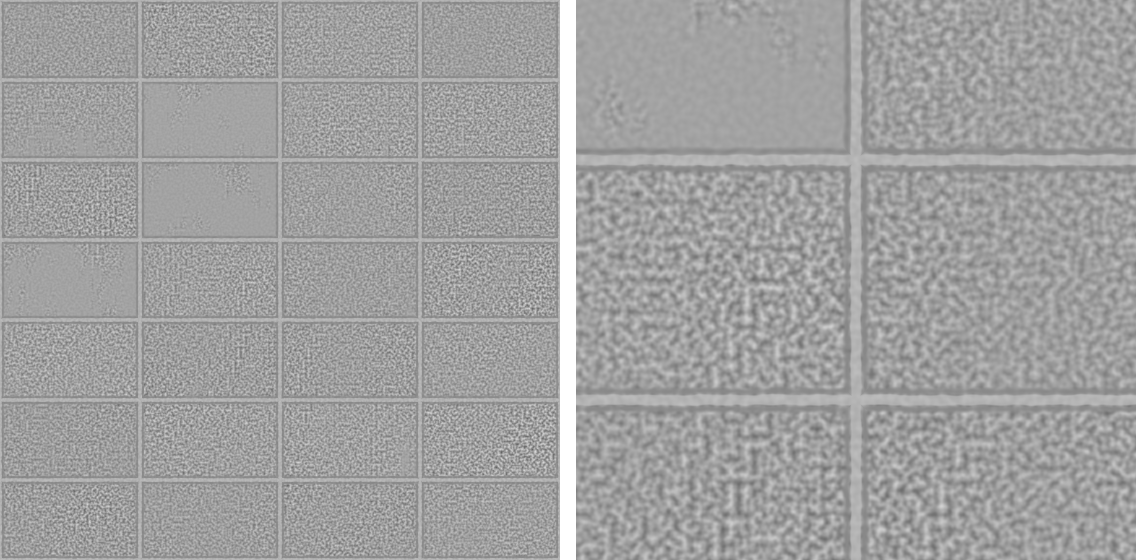
Left: the whole. Right: its middle third, enlarged.
Give the GLSL for this texture map, as a Shadertoy shader.

```glsl
// Grey rectangular tiles with pale grout, dark recessed edges and worn speckled faces.

const vec2  TILE_COUNT    = vec2(4.0, 7.0);  // repeats across and down
const float GROUT_HALF    = 0.0030;          // half width of the pale joint
const float GROOVE_CENTRE = 0.0052;          // distance of the dark edge from the joint axis
const float GROOVE_HALF   = 0.0026;
const float EDGE_WOBBLE   = 0.0009;
const float EDGE_FREQ     = 110.0;
const float GRAIN_FREQ    = 215.0;
const float GRAIN_GAIN    = 0.28;
const float GROUT_GRAIN   = 0.06;
const float WORN_GRAIN    = 0.20;            // grain left inside worn patches
const float WORN_TILES    = 0.74;            // tiles hashed above this are worn
const vec2  STREAK_FREQ   = vec2(95.0, 24.0);
const vec3  FACE_COLOR    = vec3(0.622);
const vec3  GROUT_COLOR   = vec3(0.705);
const vec3  GROOVE_COLOR  = vec3(0.535);
const float TAU           = 6.2831853;

float hash(vec2 p) {
    return fract(sin(dot(p, vec2(127.1, 311.7))) * 43758.5453);
}

// Dot product of a lattice point's random direction with the offset from it
float slope(vec2 corner, vec2 offset) {
    float angle = TAU * hash(corner);
    return dot(vec2(cos(angle), sin(angle)), offset);
}

// Signed gradient noise, centred on zero
float noise(vec2 p) {
    vec2 i = floor(p);
    vec2 f = fract(p);
    vec2 w = f * f * f * (f * (f * 6.0 - 15.0) + 10.0);
    vec2 e = vec2(1.0, 0.0);
    float low  = mix(slope(i, f), slope(i + e, f - e), w.x);
    float high = mix(slope(i + e.yx, f - e.yx), slope(i + 1.0, f - 1.0), w.x);
    return mix(low, high, w.y);
}

// Amount of worn, smoothed surface: ragged patches gathering low on a few tiles
float wearMask(vec2 uv, vec2 tile, vec2 local) {
    float worn = smoothstep(WORN_TILES, 1.0, hash(tile + 17.3));
    float side = (local.x - 0.5) * (hash(tile + 5.9) - 0.5);
    float clouds = noise(uv * 13.0 + 31.0) + 0.5 * noise(uv * 31.0 + 7.0);
    float streaks = noise(uv * STREAK_FREQ + 53.0);
    float field = 0.75 * worn + 0.6 * clouds + 0.35 * streaks + 0.5 * side;
    return smoothstep(0.25, 0.75, field + 0.35 * (0.5 - local.y));
}

void mainImage(out vec4 fragColor, in vec2 fragCoord) {
    vec2 uv = fragCoord / iResolution.xy;
    float pixel = 1.0 / min(iResolution.x, iResolution.y);

    // Tile grid and distance to the nearest joint axis
    vec2 grid = uv * TILE_COUNT;
    vec2 tile = floor(grid);
    vec2 local = fract(grid);
    vec2 gap = min(local, 1.0 - local) / TILE_COUNT;
    float joint = min(gap.x, gap.y) + EDGE_WOBBLE * noise(uv * EDGE_FREQ + 11.0);

    // Joint profile
    float soft = max(0.7 * pixel, 0.0007);
    float grout = 1.0 - smoothstep(GROUT_HALF - soft, GROUT_HALF + soft, joint);
    float groove = 1.0 - smoothstep(0.0, GROOVE_HALF + soft, abs(joint - GROOVE_CENTRE));
    groove *= 0.9 + 0.5 * noise(uv * EDGE_FREQ * 1.3);

    // Face grain, varied by tile and cloud, faded when finer than a pixel
    float wear = wearMask(uv, tile, local);
    float strength = mix(0.7, 1.15, hash(tile + 2.7)) + 0.4 * noise(uv * 9.0 + 71.0);
    strength *= mix(1.0, WORN_GRAIN, wear);
    strength *= 1.0 - smoothstep(0.6, 1.5, GRAIN_FREQ * pixel);
    float grain = noise(uv * GRAIN_FREQ) + 0.25 * noise(uv * GRAIN_FREQ * 1.7 + 3.0);
    float tone = 0.016 * (hash(tile + 9.1) - 0.5) + 0.012 * wear;

    // Shading
    vec3 face = FACE_COLOR + tone + GRAIN_GAIN * strength * grain;
    vec3 color = mix(face, GROOVE_COLOR, clamp(groove, 0.0, 1.0));
    color = mix(color, GROUT_COLOR + GROUT_GRAIN * grain, grout);
    fragColor = vec4(clamp(color, 0.0, 1.0), 1.0);
}
```
